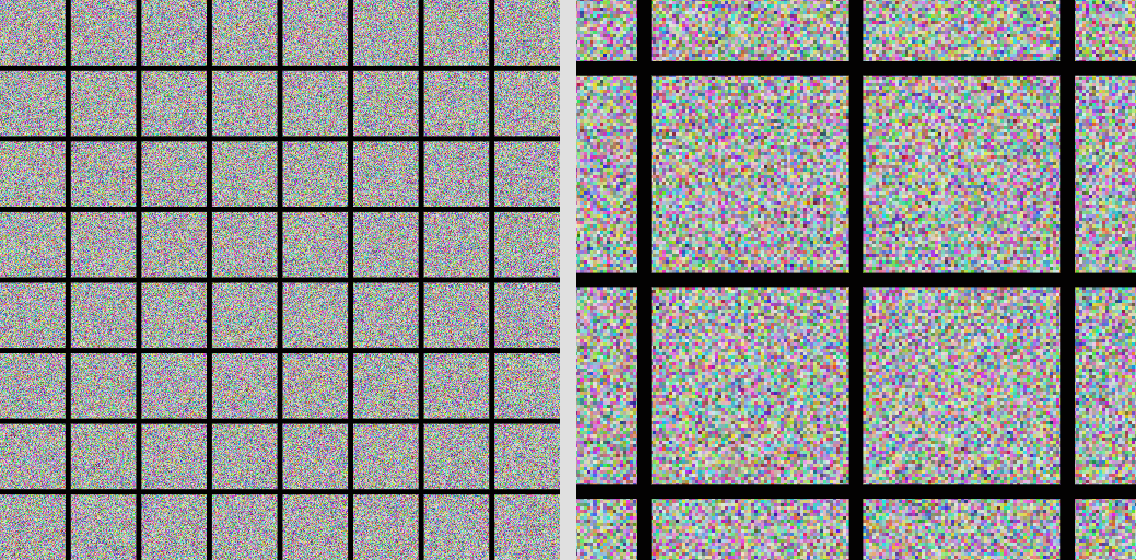
Left: the whole. Right: its middle third, enlarged.
A Shadertoy shader for this pattern:

```glsl
// Eight by eight square tiles of fine pastel colour grain, parted by black bars.
// An integer hash colours each grain cell; the bars are distances to the
// nearest of seven evenly spaced lines on each axis, centred on the canvas.

// Three independent random values in 0..1 for one grain cell
vec3 hashCell(ivec2 cell) {
    uvec3 v = uvec3(uvec2(cell), 7u) * 1664525u + 1013904223u;
    v.x += v.y * v.z; v.y += v.z * v.x; v.z += v.x * v.y;
    v ^= v >> 16u;
    v.x += v.y * v.z; v.y += v.z * v.x; v.z += v.x * v.y;
    return vec3(v >> 8u) / 16777216.0;
}

// Random colour per cell, skewed towards light tones
vec3 pastelGrain(vec2 uv) {
    return 0.08 + 0.85 * sqrt(hashCell(ivec2(floor(uv * 512.0))));
}

// Distance to the centre line of the closest bar
float barDistance(vec2 uv) {
    vec2 p = uv - 0.5;
    vec2 nearest = clamp(round(p / 0.126), -3.0, 3.0) * 0.126;
    vec2 d = abs(p - nearest);
    return min(d.x, d.y);
}

void mainImage(out vec4 fragColor, in vec2 fragCoord) {
    vec2 uv = fragCoord / iResolution.y;
    float pixel = 1.0 / iResolution.y;

    // Bars over the grain, with edges softened over one pixel
    float tile = clamp((barDistance(uv) - 0.0044) / pixel + 0.5, 0.0, 1.0);
    vec3 colour = mix(vec3(0.01, 0.008, 0.008), pastelGrain(uv), tile);

    fragColor = vec4(colour, 1.0);
}
```
